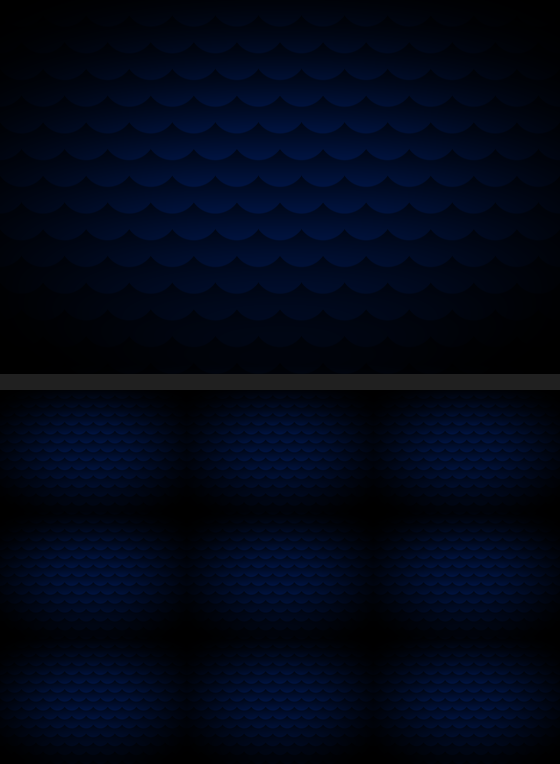
Top, the tile; bottom, the same tile 3 across and 3 down.
This pattern is drawn by a WebGL 2 fragment shader. Its source:

```glsl
#version 300 es
precision highp float;

uniform vec2 u_resolution;
out vec4 outColor;

const vec2 REPEATS = vec2(13.0, 14.0);  // scales across, rows down (even for the stagger)
const float ROW_OFFSET = 0.42;          // height of the first row of cusps, in rows
const float CELL_RATIO = 1.615;         // scale width over row height
const float ARC_RADIUS = 0.993;         // radius of the scale rim, in rows
const vec2 GLOW_CENTER = vec2(0.5, 0.525);
const vec2 GLOW_STRETCH = vec2(1.95, 2.1);
const vec3 RIM_BLUE = vec3(0.0, 0.078, 0.262);
const vec3 SHADOW_BLUE = vec3(0.0, 0.025, 0.083);

// Drop of a circular rim below its cusps; s runs from -0.5 to 0.5
float arcSag(float s, float radius, float ratio) {
  float x = s * ratio;
  float halfChord = 0.5 * ratio;
  return sqrt(radius * radius - x * x) - sqrt(radius * radius - halfChord * halfChord);
}

// Height of the rim of one row; every other row is shifted by half a scale
float rimHeight(float column, float row) {
  float s = fract(column + 0.5 * mod(row + 1.0, 2.0)) - 0.5;
  return row - arcSag(s, ARC_RADIUS, CELL_RATIO);
}

// Bright at the lower rim, fading into the shadow of the row above
vec3 scaleColor(float height, float row) {
  float depth = arcSag(0.0, ARC_RADIUS, CELL_RATIO);
  float t = clamp((height - row + depth) / (1.0 + depth), 0.0, 1.0);
  return mix(RIM_BLUE, SHADOW_BLUE, t);
}

// Elliptical glow measured on the wrapped canvas
float glow(vec2 uv, vec2 center, vec2 stretch) {
  vec2 offset = fract(uv - center + 0.5) - 0.5;
  return 1.0 - smoothstep(0.2, 1.38, length(offset * stretch));
}

void main() {
  vec2 uv = gl_FragCoord.xy / u_resolution;
  vec2 cell = uv * REPEATS - vec2(0.0, ROW_OFFSET);
  float softness = REPEATS.y / u_resolution.y;

  // Overlap of the nearest row with the one beneath it
  float row = floor(cell.y + 0.7);
  float above = smoothstep(-softness, softness, cell.y - rimHeight(cell.x, row));
  vec3 color = mix(scaleColor(cell.y, row - 1.0), scaleColor(cell.y, row), above);

  outColor = vec4(color * glow(uv, GLOW_CENTER, GLOW_STRETCH), 1.0);
}
```
